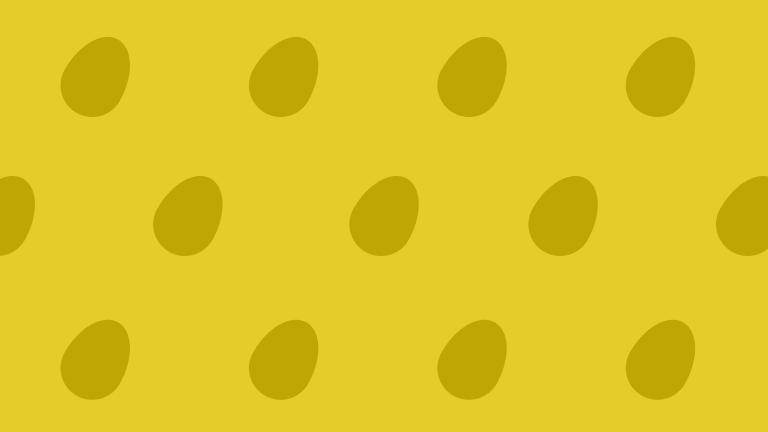
Reproduce this pattern procedurally as a Shadertoy shader.

```glsl
#define GROUND_COLOR vec3(0.90, 0.80, 0.16)
#define EGG_COLOR vec3(0.75, 0.65, 0.02)
#define EGG_RADIUS 0.0733
#define EGG_TIP 0.1215
#define EGG_TILT 0.510
#define EGG_OFFSET vec2(-0.0069, -0.0193)
#define OUTER_START vec2(0.2204, 0.1672)
#define OUTER_PITCH vec2(0.4361, 0.3273)
#define MIDDLE_START vec2(0.0005, 0.5)
#define MIDDLE_PITCH 0.4343
#define CENTER_NUDGE 0.0199

const int ROWS = 3;
const int COLUMNS = 5;

// Round below, half an ellipse above; the gradient turns the field into a distance.
float eggDistance(vec2 p) {
    p -= EGG_OFFSET;
    float c = cos(EGG_TILT), s = sin(EGG_TILT);
    p = vec2(c * p.x - s * p.y, s * p.x + c * p.y);
    float squash = p.y > 0.0 ? EGG_RADIUS / EGG_TIP : 1.0;
    vec2 q = vec2(p.x, p.y * squash);
    float len = max(length(q), 1e-5);
    float slope = max(length(vec2(q.x, q.y * squash)) / len, 1e-3);
    return (len - EGG_RADIUS) / slope;
}

// Staggered rows; the egg in the middle sits a little to the right.
vec2 eggCenter(int row, int column) {
    if (row == 1) {
        float nudge = column == 2 ? CENTER_NUDGE : 0.0;
        return MIDDLE_START + vec2(float(column) * MIDDLE_PITCH + nudge, 0.0);
    }
    return OUTER_START + OUTER_PITCH * vec2(column, row);
}

void mainImage(out vec4 fragColor, in vec2 fragCoord) {
    vec2 p = fragCoord / iResolution.y;
    float pixel = 1.0 / iResolution.y;

    // Nearest egg
    float dist = 1e3;
    for (int row = 0; row < ROWS; row++)
        for (int column = 0; column < COLUMNS; column++)
            dist = min(dist, eggDistance(p - eggCenter(row, column)));

    float coverage = clamp(0.5 - dist / pixel, 0.0, 1.0);
    fragColor = vec4(mix(GROUND_COLOR, EGG_COLOR, coverage), 1.0);
}
```
